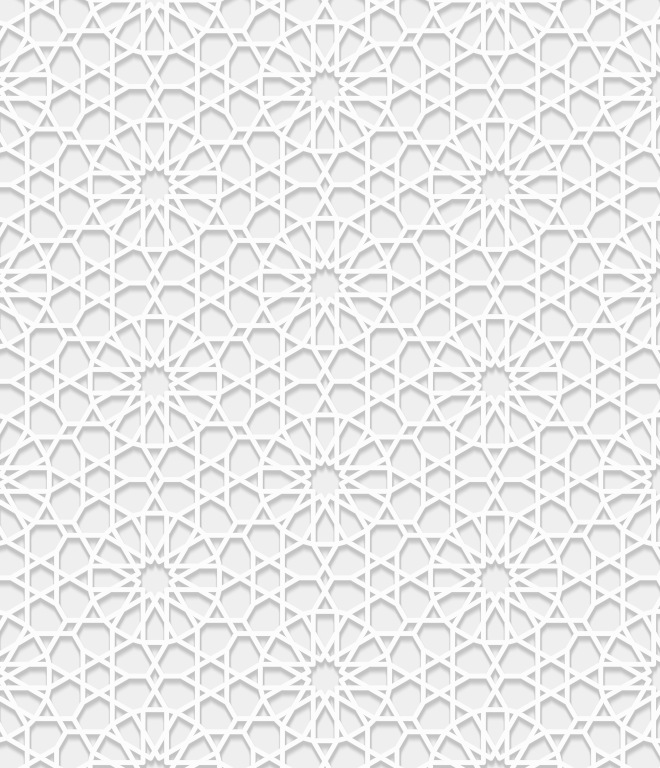
A Shadertoy shader for this pattern:

```glsl
// Raised white lattice of twelve-fold rosettes on a triangular grid, over a pale floor.
// Each point is folded into one mirror sector, where a few segments give the distance
// to the strapwork; sampling that distance upward gives a soft shadow below each strap.

#define SPACING 0.2559             // distance between rosettes, in canvas heights
#define ORIGIN vec2(0.4232, 0.6315) // centre of one rosette, in canvas heights
#define STRAP 0.0126               // half width of a strap, in spacings
#define PETAL_HALF 0.060           // half width of a petal
#define PETAL_END 0.329            // radius of the flat petal ends
#define SHADOW_LENGTH 0.050
#define SHADOW_SOFTNESS 0.016
#define SHADOW_STEPS 8
#define STRAP_COLOR vec3(0.99)
#define FLOOR_COLOR vec3(0.938)
#define SHADOW_COLOR vec3(0.765)

const float SQRT3 = 1.7320508;

float segment(vec2 p, vec2 a, vec2 b) {
    vec2 ap = p - a, ab = b - a;
    return length(ap - ab * clamp(dot(ap, ab) / dot(ab, ab), 0.0, 1.0));
}

// Mirror points lying clockwise of an axis, given its angle from vertical
vec2 foldAcross(vec2 p, float angle) {
    vec2 normal = vec2(cos(angle), -sin(angle));
    return p - 2.0 * max(dot(p, normal), 0.0) * normal;
}

// Offset from the nearest point of the triangular grid
vec2 nearestRosette(vec2 p) {
    vec2 cell = vec2(SQRT3, 1.0);
    vec2 a = mod(p + 0.5 * cell, cell) - 0.5 * cell;
    vec2 b = mod(p, cell) - 0.5 * cell;
    return dot(a, a) < dot(b, b) ? a : b;
}

float strapDistance(vec2 p) {
    // Sixfold sector p, then twelvefold sector q
    p = foldAcross(abs(nearestRosette(p)), radians(30.0));
    p.x = abs(p.x);
    vec2 q = foldAcross(p, radians(15.0));

    float w = PETAL_HALF;
    float tip = PETAL_END + w * SQRT3;
    vec2 axis = vec2(sin(radians(15.0)), cos(radians(15.0)));
    vec2 corner = vec2(w, PETAL_END);
    vec2 notch = axis * w / axis.x;
    vec2 innerTip = vec2(0.0, 2.0 * w);
    vec2 cross0 = vec2(0.0, tip);
    vec2 side = vec2((0.5 - tip) / SQRT3, 0.5);
    vec2 outer = vec2(0.5 * axis.x / axis.y, 0.5);

    // Petals and central star
    float d = segment(q, corner, notch);
    d = min(d, segment(q, notch, innerTip));
    d = min(d, segment(q, innerTip, axis * w * sqrt(2.0)));
    d = min(d, segment(q, vec2(0.0, PETAL_END), corner));

    // Ring of heptagons
    d = min(d, segment(q, corner, axis * dot(corner, axis)));
    d = min(d, segment(q, corner, cross0));
    d = min(d, segment(q, cross0, side));
    d = min(d, segment(q, side, outer));

    // Six-pointed stars between three rosettes
    d = min(d, segment(p, 0.5 * tip * vec2(1.0, SQRT3), vec2(0.5 * tip, 0.5)));
    return min(d, segment(p, outer, 0.25 * vec2(1.0, SQRT3)));
}

// Strap coverage gathered upward, weighted toward the nearest samples
float castShadow(vec2 p) {
    float sum = 0.0, total = 0.0;
    for (int i = 0; i < SHADOW_STEPS; i++) {
        float t = (float(i) + 0.5) / float(SHADOW_STEPS);
        float weight = 1.0 - 0.7 * t;
        float d = strapDistance(p + vec2(-0.12, 1.0) * t * SHADOW_LENGTH);
        sum += weight * (1.0 - smoothstep(-0.5, 1.0, (d - STRAP) / SHADOW_SOFTNESS));
        total += weight;
    }
    return smoothstep(0.05, 0.75, sum / total);
}

void mainImage(out vec4 fragColor, in vec2 fragCoord) {
    vec2 p = (fragCoord / iResolution.y - ORIGIN) / SPACING;
    float pixel = 1.0 / (iResolution.y * SPACING);

    vec3 color = mix(FLOOR_COLOR, SHADOW_COLOR, castShadow(p));
    float edge = strapDistance(p) - STRAP;
    color = mix(color, STRAP_COLOR, 1.0 - smoothstep(-0.7 * pixel, 0.7 * pixel, edge));
    fragColor = vec4(color, 1.0);
}
```
